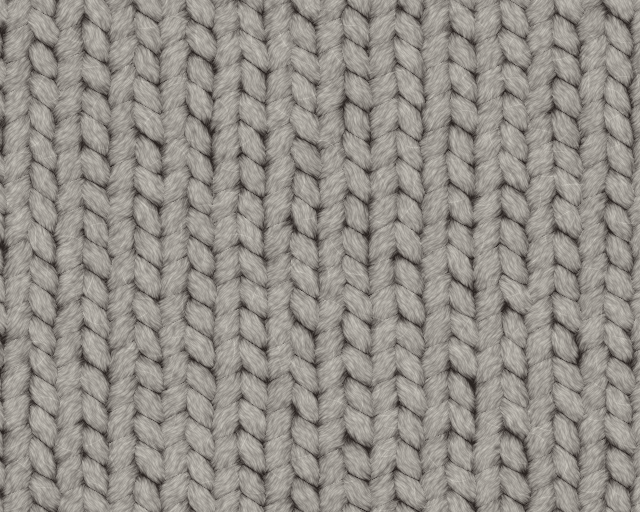
This texture is drawn by a Shadertoy shader. Its source:

```glsl
const float COLUMNS = 12.23;             // braids across the canvas
const float ROWS = 16.6;                 // stitches down the canvas
const float STITCH = 0.588;              // stitch height in column widths
const float OFFSET = 0.33;               // sideways shift of the columns
const vec2 BRAID_RADII = vec2(0.455, 0.25);
const float BRAID_LEAN = -1.0;
const vec2 PLAIN_RADII = vec2(0.46, 0.29);
const float PLAIN_LEAN = 0.8;
const float PLAIN_HALF_WIDTH = 0.275;
const float PLAIN_SMOOTHNESS = 0.55;
const float WANDER = 0.022;
const float SEAM_DEPTH = 0.30;
const float SEAM_SHARPNESS = 8.0;
const float CREVICE_SOFTNESS = 0.13;
const float BRIGHTNESS = 3.5;
const float FIBRE_CONTRAST = 0.50;
const float HAIR_WIDTH = 0.002;
const float HAIR_STRENGTH = 0.12;
const vec3 CREVICE = vec3(0.165, 0.14, 0.13);
const vec3 WOOL = vec3(0.67, 0.653, 0.625);
const vec2 LIGHT = vec2(-0.25, 0.65);
const float TAU = 6.28319;

vec2 hash2(vec2 p) {
    vec3 q = fract(vec3(p.xyx) * vec3(0.1031, 0.1030, 0.0973));
    q += dot(q, q.yzx + 33.33);
    return fract((q.xx + q.yz) * q.zy);
}

// Distance to the nearest scattered point
float cellular(vec2 p) {
    vec2 cell = floor(p);
    float nearest = 2.0;
    for (int y = -1; y <= 1; y++)
    for (int x = -1; x <= 1; x++) {
        vec2 c = cell + vec2(x, y);
        vec2 d = c + hash2(c) - p;
        nearest = min(nearest, dot(d, d));
    }
    return sqrt(nearest);
}

struct Yarn {
    float height;
    vec2 local;    // along and across the fibres
    vec2 slope;    // sideways tilt of the surface
    vec2 seed;
};

// Column of leaning, overlapping domes; smoothness blends them into a tube
Yarn strand(vec2 p, float column, vec2 radii, float lean, float smoothness) {
    vec2 phase = hash2(vec2(column * 2.0, 7.0));
    p.x -= column + WANDER * (sin(p.y * 1.3 + phase.x * TAU) + sin(p.y * 3.1 + phase.y * TAU));
    float row = floor(p.y / STITCH + phase.x);
    float tube = 1.0 - pow(p.x / PLAIN_HALF_WIDTH, 2.0);
    float second = -9.0;
    Yarn best = Yarn(-9.0, vec2(0), vec2(0), vec2(0));
    for (int k = -2; k <= 2; k++) {
        float id = row + float(k);
        vec2 seed = hash2(vec2(id, column * 6.0 + 3.0));
        vec2 jitter = seed - 0.5;
        vec2 d = p - vec2(jitter.x * 0.06, (id + 0.5 - phase.x + jitter.y * 0.22) * STITCH);
        float angle = lean + jitter.x * 0.28;
        vec2 axis = vec2(cos(angle), sin(angle));
        vec2 local = vec2(dot(d, axis), dot(d, vec2(-axis.y, axis.x)));
        vec2 r = local / (radii * (1.0 + 0.14 * jitter.yx));
        float height = 1.0 - dot(r, r);
        second = max(second, min(height, best.height));
        if (height > best.height) best = Yarn(height, local, d, seed);
    }
    float seam = SEAM_DEPTH * exp(-SEAM_SHARPNESS * (best.height - second));
    best.height = mix(best.height - seam, tube, smoothness);
    return best;
}

// Streaks drawn out along the yarn, centred on zero
float fibres(vec2 local, vec2 seed) {
    local.y += 0.02 * sin(local.x * 11.0 + seed.x * TAU) + 0.3 * local.x * local.x * (seed.y - 0.5);
    float coarse = cellular(local * vec2(4.0, 15.0) + seed * 60.0);
    float fine = cellular(local * vec2(9.0, 32.0) + seed.yx * 90.0);
    float wisps = sin(local.y * 31.0 + 2.0 * sin(local.x * 7.0) + seed.x * 20.0);
    return 0.5 * (0.46 - coarse) + 0.5 * (0.46 - fine) + 0.05 * wisps;
}

// Loose curved hairs, one in each grid cell
float hairs(vec2 p, float pixel) {
    vec2 cell = floor(p);
    float cover = 0.0;
    for (int y = -1; y <= 1; y++)
    for (int x = -1; x <= 1; x++) {
        vec2 c = cell + vec2(x, y);
        vec2 rnd = hash2(c + 41.0);
        vec2 d = p - c - hash2(c + 83.0);
        float angle = rnd.x * TAU;
        vec2 axis = vec2(cos(angle), sin(angle));
        vec2 q = vec2(dot(d, axis), dot(d, vec2(-axis.y, axis.x)));
        float bend = abs(q.y - (rnd.y - 0.5) * 1.8 * q.x * q.x);
        float line = 1.0 - smoothstep(HAIR_WIDTH, HAIR_WIDTH + pixel, bend);
        cover = max(cover, line * (1.0 - smoothstep(0.2, 0.5, abs(q.x))));
    }
    return cover;
}

void mainImage(out vec4 fragColor, in vec2 fragCoord) {
    vec2 uv = fragCoord / iResolution.xy;
    vec2 p = uv * vec2(COLUMNS, ROWS * STITCH) - vec2(OFFSET, 0.0);
    float pixel = COLUMNS / iResolution.x;

    // Braids stand over the flatter columns between them
    Yarn braid = strand(p, floor(p.x) + 0.5, BRAID_RADII, BRAID_LEAN, 0.0);
    Yarn plain = strand(p, floor(p.x + 0.5), PLAIN_RADII, PLAIN_LEAN, PLAIN_SMOOTHNESS);
    plain.height = plain.height * 0.9 - 0.06;
    Yarn yarn = braid;
    if (plain.height > braid.height) yarn = plain;

    // Fuzzy relief, soft light and shaded crevices
    float fibre = fibres(yarn.local, yarn.seed);
    float mottle = 0.45 - cellular(p * vec2(4.5, 3.5) + 0.3 * sin(p.yx * 5.0));
    float relief = yarn.height + 0.3 * fibre + 0.15 * mottle;
    relief = CREVICE_SOFTNESS * log(1.0 + exp(relief / CREVICE_SOFTNESS));
    float tone = 1.0 - exp(-BRIGHTNESS * relief);
    tone += 0.24 * dot(yarn.slope, LIGHT) + FIBRE_CONTRAST * fibre + 0.06 * (yarn.seed.y - 0.5);
    tone += 0.08 * mottle + HAIR_STRENGTH * hairs(p * 1.7, pixel * 1.7);
    fragColor = vec4(mix(CREVICE, WOOL, clamp(tone, 0.0, 1.25)), 1.0);
}
```
